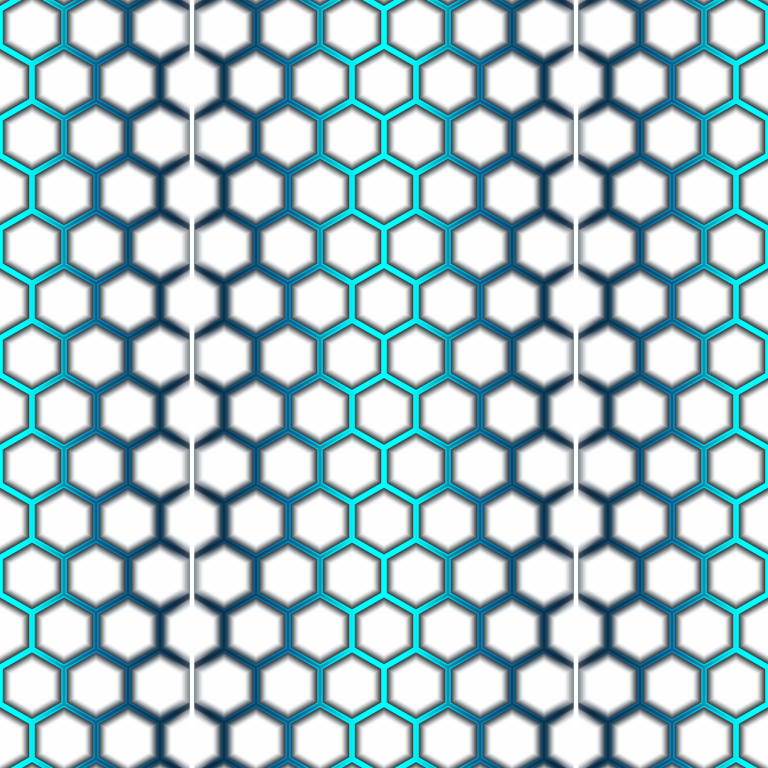
Reproduce this pattern procedurally as a three.js fragment shader.

```glsl
varying vec2 vUv;

const float COLUMNS = 12.0;
const float ROWS = 14.0;
const float ROW_STEP = 0.8660254;
const float SOFT = 0.011;

// Distance to the nearest border of hexagons one unit wide
float hexBorder(vec2 p) {
  vec2 cell = vec2(1.0, 2.0 * ROW_STEP);
  vec2 a = mod(p, cell) - 0.5 * cell;
  vec2 b = mod(p - 0.5 * cell, cell) - 0.5 * cell;
  vec2 local = abs(dot(a, a) < dot(b, b) ? a : b);
  return 0.5 - max(local.x, dot(local, vec2(0.5, ROW_STEP)));
}

// 0 at the glowing columns, 1 at the dark seams halfway between them
float seamAmount(float x, float bands) {
  return 1.0 - 2.0 * abs(fract(x * bands) - 0.5);
}

// Navy through blue to bright cyan
vec3 neonColor(float seam) {
  vec3 navy = vec3(0.06, 0.14, 0.23);
  vec3 blue = vec3(0.03, 0.46, 0.66);
  vec3 cyan = vec3(0.0, 1.0, 1.0);
  vec3 base = mix(blue, navy, clamp((seam - 0.5) * 2.0, 0.0, 1.0));
  return mix(cyan, base, smoothstep(0.08, 0.55, seam));
}

// Slightly darker groove along the middle of the line
vec3 bevel(vec3 color, float border, float depth) {
  float rim = smoothstep(0.006, 0.032, border);
  return color * (1.0 + depth * (rim - 0.6));
}

void main() {
  vec2 p = vec2(vUv.x * COLUMNS, (vUv.y * ROWS - 0.5) * ROW_STEP);
  float border = hexBorder(p);
  float seam = seamAmount(vUv.x, 2.0);
  float presence = 1.0 - 0.45 * smoothstep(0.88, 1.0, seam);

  // Soft shadow inside each cell
  vec3 shadowColor = mix(vec3(0.07, 0.1, 0.1), vec3(0.06, 0.13, 0.19), seam);
  float shadow = 1.0 - smoothstep(0.0, 0.19, border);
  vec3 color = mix(vec3(0.995), shadowColor, shadow * presence);

  // Glowing lattice
  float line = 1.0 - smoothstep(0.044 - SOFT, 0.044 + SOFT, border);
  vec3 neon = bevel(neonColor(seam), border, 0.35 * smoothstep(0.1, 0.4, seam));
  color = mix(color, neon, line * presence);

  // White vertical seams
  float seamDistance = (1.0 - seam) * 0.25 * COLUMNS;
  float gap = 1.0 - smoothstep(0.036 - SOFT, 0.036 + SOFT, seamDistance);
  gl_FragColor = vec4(mix(color, vec3(1.0), gap), 1.0);
}
```
